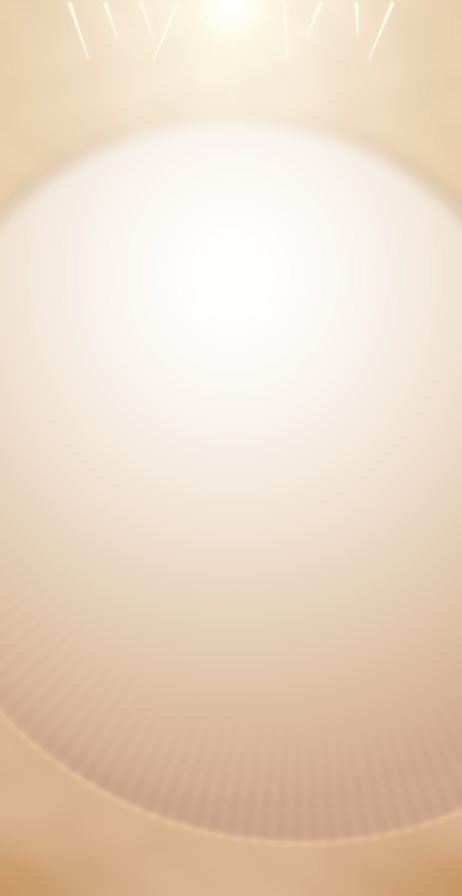
This background is drawn by a Shadertoy shader. Its source:

```glsl
// A pale, softly lit dish on a warm tan ground, under a lamp at the top edge.
// Radial colour stops shade the dish; two arcs bound it, with a fluted lower
// rim. The lamp adds a glow, fan rays and a row of slanted light streaks.
#define GLOW_CENTRE vec2(0.002, 0.694)
#define UPPER_ARC vec3(0.002, 0.508, 0.362)
#define LOWER_ARC vec3(0.079, 0.519, 0.457)
#define LAMP vec2(0.0, 1.0)
#define FLUTE_COUNT 150.0
#define FLUTE_DEPTH 0.009
#define STREAK_SPACING 0.0400
#define STREAK_WIDTH 0.0018

// Signed distance to a circle (xy centre, z radius)
float circle(vec2 p, vec3 c) {
    return length(p - c.xy) - c.z;
}

// Colour of the dish by distance from its bright centre
vec3 dishColour(float d) {
    vec3 c = vec3(0.995, 0.995, 0.988);
    c = mix(c, vec3(0.978, 0.955, 0.932), smoothstep(0.04, 0.18, d));
    c = mix(c, vec3(0.950, 0.897, 0.840), clamp((d - 0.16) / 0.11, 0.0, 1.0));
    c = mix(c, vec3(0.910, 0.830, 0.740), clamp((d - 0.27) / 0.10, 0.0, 1.0));
    c = mix(c, vec3(0.870, 0.760, 0.655), clamp((d - 0.37) / 0.10, 0.0, 1.0));
    return mix(c, vec3(0.810, 0.665, 0.560), clamp((d - 0.47) / 0.12, 0.0, 1.0));
}

// Ground outside the dish: cream near the lamp, tan towards the corners
vec3 groundColour(vec2 p) {
    float fromLamp = length((p - LAMP) * vec2(1.0, 0.6));
    vec3 upper = mix(vec3(0.975, 0.935, 0.865), vec3(0.910, 0.810, 0.680),
                     smoothstep(0.03, 0.28, fromLamp));
    float corner = smoothstep(0.06, 0.27, abs(p.x)) * smoothstep(0.10, 0.0, p.y);
    vec3 lower = mix(vec3(0.845, 0.705, 0.560), vec3(0.780, 0.590, 0.400), corner);
    vec3 c = mix(lower, upper, smoothstep(0.3, 0.7, p.y));
    float mottle = sin(p.x * 47.0 + 2.0 * sin(p.y * 31.0)) * sin(p.y * 53.0 + p.x * 19.0);
    return c + 0.008 * mottle;
}

// Tapered line of light hanging from the top edge
float streak(vec2 p, vec2 top, vec2 reach) {
    vec2 q = p - top;
    float t = clamp(dot(q, reach) / dot(reach, reach), 0.0, 1.0);
    float width = STREAK_WIDTH * (1.1 - 0.8 * t);
    float d = length(q - reach * t);
    return smoothstep(width * 1.7, width * 0.3, d) + 0.22 * exp(-d / 0.004);
}

// Row of streaks, with a gap where the lamp sits
float streaks(vec2 p) {
    float sum = 0.0;
    for (int i = 0; i < 10; i++) {
        if (i == 4 || i == 5) continue;
        float k = float(i);
        float lean = i < 3 ? 0.34 : 0.04 - 0.46 * mod(k, 2.0);
        float drop = mix(0.036, 0.060, step(mod(k, 3.0), 0.5));
        vec2 top = vec2(STREAK_SPACING * (k - 4.5), 0.996);
        sum += streak(p, top, vec2(lean, -1.0) * drop);
    }
    return min(sum, 1.0);
}

void mainImage(out vec4 fragColor, in vec2 fragCoord) {
    vec2 p = (fragCoord - vec2(0.5 * iResolution.x, 0.0)) / iResolution.y;

    // Each arc only bounds its own half of the dish
    float upper = circle(vec2(p.x, max(p.y, UPPER_ARC.y)), UPPER_ARC);
    float lower = circle(vec2(p.x, min(p.y, LOWER_ARC.y)), LOWER_ARC);
    float below = smoothstep(0.45, 0.25, p.y);
    float above = smoothstep(0.55, 0.72, p.y);

    // Dish with radial flutes towards the lower rim
    vec3 dish = dishColour(length((p - GLOW_CENTRE) * vec2(1.1, 1.0)));
    vec2 spoke = p - LOWER_ARC.xy;
    float flute = sin(atan(spoke.x, -spoke.y) * FLUTE_COUNT);
    dish += FLUTE_DEPTH * flute * below * smoothstep(-0.16, -0.02, lower);
    dish -= vec3(0.02, 0.025, 0.02) * below * exp(-abs(lower + 0.012) / 0.015);

    // Soft edges
    float inside = smoothstep(0.014, -0.022, upper) * smoothstep(0.004, -0.004, lower);
    vec3 col = mix(groundColour(p), dish, inside);
    float side = smoothstep(0.02, 0.26, abs(p.x));
    col -= vec3(0.028, 0.030, 0.022) * above * (0.35 + side) * exp(-pow(upper / 0.012, 2.0));
    float bead = 0.75 + 0.25 * flute;
    col += vec3(0.045, 0.040, 0.030) * below * bead * exp(-pow((lower - 0.004) / 0.004, 2.0));

    // Lamp glow and fan rays
    vec2 q = p - LAMP;
    float r = length(q * vec2(1.0, 0.85));
    float angle = atan(q.x, -q.y);
    float fan = 0.5 + 0.3 * sin(angle * 17.0 + 0.6) + 0.2 * sin(angle * 29.0);
    float glow = exp(-pow(r / 0.042, 2.0)) + 0.35 * exp(-r / 0.06);
    glow += 0.35 * fan * exp(-r / 0.07);
    col = mix(col, vec3(1.0, 0.985, 0.90), min(glow, 1.0));
    col = mix(col, vec3(1.0), exp(-pow(r / 0.026, 2.0)));

    // Light streaks
    col = mix(col, vec3(1.0, 0.985, 0.91), streaks(p));
    fragColor = vec4(clamp(col, 0.0, 1.0), 1.0);
}
```
